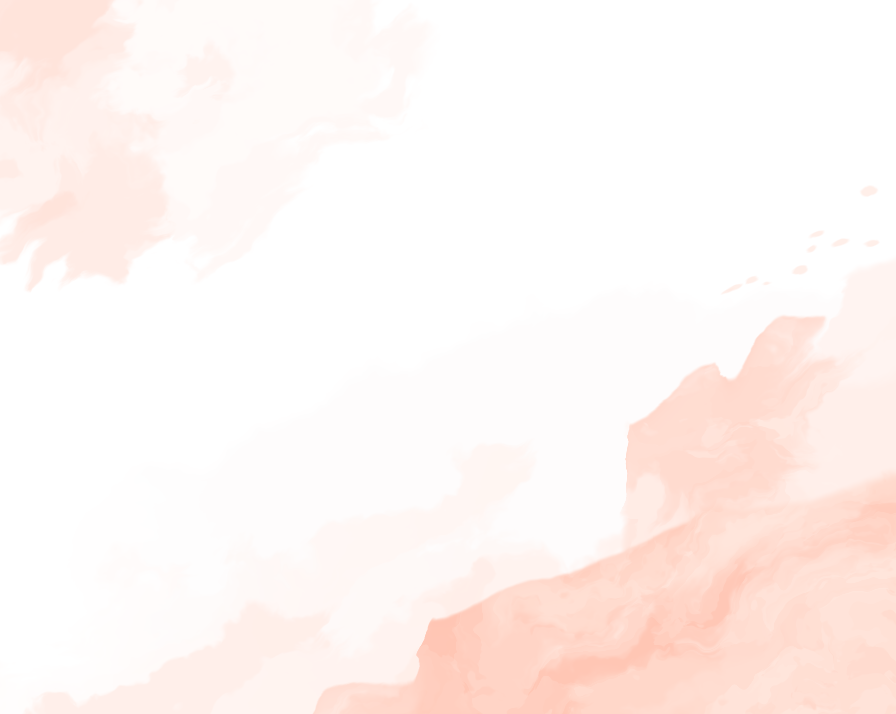
Reproduce this background procedurally as a Shadertoy shader.

```glsl
float hash(vec2 p) {
    vec3 h = fract(p.xyx * vec3(0.1031, 0.103, 0.0973));
    h += dot(h, h.yzx + 33.33);
    return fract((h.x + h.y) * h.z);
}

float noise(vec2 p) {
    vec2 i = floor(p), f = fract(p);
    f = f * f * (3.0 - 2.0 * f);
    return mix(mix(hash(i), hash(i + vec2(1, 0)), f.x),
               mix(hash(i + vec2(0, 1)), hash(i + vec2(1, 1)), f.x), f.y);
}

// Fractal noise centred on zero
float fbm(vec2 p) {
    float sum = 0.0, amp = 0.5;
    for (int i = 0; i < 5; i++) {
        sum += amp * (noise(p) - 0.5);
        p = mat2(1.6, 1.2, -1.2, 1.6) * p + 7.3;
        amp *= 0.5;
    }
    return sum;
}

// Approximate distance inside a tilted ellipse, positive within
float blob(vec2 p, vec2 centre, vec2 radius, float tilt) {
    mat2 turn = mat2(cos(tilt), -sin(tilt), sin(tilt), cos(tilt));
    return (1.0 - length(turn * (p - centre) / radius)) * min(radius.x, radius.y);
}

float ramp(float a, float b, float x) {
    return smoothstep(a, b, x);
}

float cover(float d, float softness) {
    return smoothstep(-softness, softness, d);
}

// Pigment gathered just inside a wet edge
float rim(float d, float width) {
    return cover(d, 0.002) * exp(-max(d, 0.0) / width);
}

void mainImage(out vec4 fragColor, in vec2 fragCoord) {
    vec2 p = fragCoord / iResolution.xy * vec2(1.255, 1.0);

    // Brush grain and ragged displacement, rising to the right
    vec2 stroke = vec2(0.85, 0.53);
    vec2 along = vec2(dot(p, stroke), dot(p, vec2(-0.53, 0.85)));
    vec2 bend = vec2(fbm(p * 7.0), fbm(p * 7.0 + 31.0));
    float grain = fbm(along * vec2(5.0, 12.0) + bend * 2.5 + 11.0);
    float fine = fbm(along * vec2(14.0, 40.0) + bend * 5.0 + 53.0);
    vec2 q = p + bend * 0.13 + stroke * fine * 0.08;
    vec2 s = p + bend * 0.04 + stroke * fine * 0.025;
    vec3 col = vec3(1.0, 0.999, 0.999);

    // Faint central haze
    float d = 0.15 + 0.21 * ramp(0.0, 0.25, q.x) + 0.11 * ramp(0.2, 0.56, q.x)
            + 0.12 * ramp(0.54, 0.74, q.x) - 0.02 * ramp(0.84, 0.95, q.x) - q.y;
    col = mix(col, vec3(0.995, 0.988, 0.988), cover(d, 0.014) * ramp(0.05, 0.4, q.x));

    // Pale lower washes
    d = 0.05 + 0.16 * ramp(0.0, 0.2, q.x) + 0.08 * ramp(0.3, 0.6, q.x)
      + 0.06 * ramp(0.8, 0.9, q.x) - q.y;
    float body = ramp(0.05, 0.75, q.x);
    col = mix(col, vec3(1.0, 0.963, 0.95),
              cover(d + grain * 0.25, 0.014) * (0.25 + 0.75 * body) * (0.6 + 0.4 * cover(grain, 0.04)));
    d = -0.02 + 0.15 * ramp(0.15, 0.37, q.x) + 0.17 * ramp(0.45, 0.9, q.x) - q.y;
    col = mix(col, vec3(1.0, 0.932, 0.91),
              cover(d + grain * 0.2, 0.012) * (0.5 + 0.4 * cover(grain + 0.02, 0.04)));

    // Pale right flank
    d = 0.4 + 0.21 * ramp(1.09, 1.19, q.x) + 0.04 * ramp(1.18, 1.255, q.x) - q.y;
    col = mix(col, vec3(1.0, 0.957, 0.945), cover(d, 0.014) * ramp(1.05, 1.14, q.x));

    // Peaked lobe
    d = 0.28 + 0.11 * ramp(0.862, 0.885, s.x) + 0.1 * ramp(0.875, 1.0, s.x)
      - 0.025 * ramp(1.0, 1.02, s.x) + 0.085 * ramp(1.02, 1.09, s.x) - s.y;
    float fade = 1.0 - ramp(1.11, 1.15, q.x + max(0.4 - q.y, 0.0) * 0.2);
    float lobe = cover(d, 0.004) * ramp(0.862, 0.876, s.x);
    col = mix(col, vec3(1.0, 0.925, 0.9), lobe * max(fade, 0.6 * cover(0.44 - q.y, 0.02)));
    float lobeBody = blob(q, vec2(0.99, 0.4), vec2(0.19, 0.105), 0.65);
    col = mix(col, vec3(1.0, 0.862, 0.815), lobe * cover(lobeBody + grain * 0.25, 0.02) * 0.8);
    col = mix(col, vec3(1.0, 0.8, 0.74), lobe * fade * rim(d, 0.014) * 0.4);
    col = mix(col, vec3(1.0, 0.95, 0.93), lobe * cover(grain - 0.08, 0.015) * 0.45);

    // Coral foreground
    d = -0.02 + 0.055 * ramp(0.42, 0.46, s.x) + 0.085 * ramp(0.565, 0.595, s.x)
      + 0.17 * clamp((s.x - 0.6) / 0.4, 0.0, 1.0) + 0.05 * ramp(1.1, 1.25, s.x) - s.y;
    float coral = cover(d, mix(0.004, 0.01, ramp(0.9, 1.05, p.x)));
    float strength = 0.45 + 0.55 * ramp(0.56, 0.59, s.x);
    col = mix(col, vec3(1.0, 0.842, 0.785), coral * strength);
    float deep = max(blob(q, vec2(0.66, 0.05), vec2(0.17, 0.1), 0.25),
                     blob(q, vec2(0.96, 0.15), vec2(0.17, 0.055), 0.2));
    col = mix(col, vec3(1.0, 0.762, 0.69), coral * strength * cover(deep + grain * 0.2, 0.025) * 0.8);
    deep = blob(q, vec2(1.18, 0.26), vec2(0.15, 0.05), 0.5);
    col = mix(col, vec3(1.0, 0.785, 0.72), coral * cover(deep + grain * 0.15, 0.02) * 0.65);
    float light = max(blob(q, vec2(1.2, 0.09), vec2(0.22, 0.1), 0.4),
                      blob(q, vec2(1.03, 0.255), vec2(0.12, 0.025), 0.4));
    col = mix(col, vec3(1.0, 0.898, 0.86), coral * cover(light + grain * 0.3, 0.025) * 0.7);
    col = mix(col, vec3(1.0, 0.76, 0.69), coral * strength * rim(d, 0.012) * 0.4 * (1.0 - ramp(0.9, 1.05, p.x)));

    // Translucent streaks settled over the lower right
    float wet = max(coral * strength, lobe * fade * 0.7);
    for (int i = 0; i < 4; i++) {
        float k = float(i);
        float streak = fbm(along * vec2(6.0, 17.0) + bend * 3.0 + k * 19.7);
        vec3 tint = mix(vec3(1.0, 0.93, 0.9), vec3(1.0, 0.77, 0.7), mod(k, 2.0));
        col = mix(col, tint, wet * cover(streak - 0.06, 0.014) * 0.2);
    }

    // Upper left washes
    d = max(blob(q, vec2(0.29, 0.95), vec2(0.25, 0.2), 0.0),
        max(blob(q, vec2(0.31, 0.75), vec2(0.1, 0.1), 0.6),
            blob(q, vec2(0.57, 0.92), vec2(0.035, 0.06), -0.3)));
    col = mix(col, vec3(1.0, 0.972, 0.963),
              cover(d + fine * 0.12, 0.016) * (0.6 + 0.35 * cover(grain + 0.03, 0.04)));
    d = max(blob(q, vec2(0.04, 0.93), vec2(0.16, 0.24), 0.0),
        max(blob(q, vec2(0.11, 0.76), vec2(0.13, 0.11), -0.4),
            blob(q, vec2(0.16, 0.66), vec2(0.07, 0.06), 0.0)));
    float corner = cover(d + grain * 0.13, 0.012);
    col = mix(col, vec3(1.0, 0.926, 0.902), corner * (0.65 + 0.35 * cover(grain, 0.04)));
    d = max(blob(q, vec2(0.03, 1.0), vec2(0.13, 0.08), 0.0),
        max(blob(q, vec2(0.01, 0.73), vec2(0.035, 0.014), 0.0),
            blob(q, vec2(0.06, 0.89), vec2(0.016, 0.01), 0.0)));
    col = mix(col, vec3(1.0, 0.87, 0.83), cover(d + grain * 0.15, 0.014) * 0.6);
    d = blob(q, vec2(0.285, 0.89), vec2(0.03, 0.025), 0.4);
    col = mix(col, vec3(1.0, 0.935, 0.915), cover(d + fine * 0.08, 0.008) * 0.65);

    // Scattered droplets
    for (int i = 0; i < 10; i++) {
        float k = float(i);
        vec2 jitter = vec2(hash(vec2(k, 3.7)), hash(vec2(k, 9.2))) - 0.5;
        vec2 centre = vec2(1.02, 0.56) + vec2(0.2, 0.15) * k / 9.0 + jitter * vec2(0.05, 0.07);
        float size = 0.004 + 0.008 * hash(vec2(k, 21.4));
        d = blob(s, centre, size * vec2(1.3, 0.6), 0.25);
        col = mix(col, vec3(1.0, 0.915, 0.885), cover(d, 0.0015) * 0.75);
    }
    fragColor = vec4(col, 1.0);
}
```
